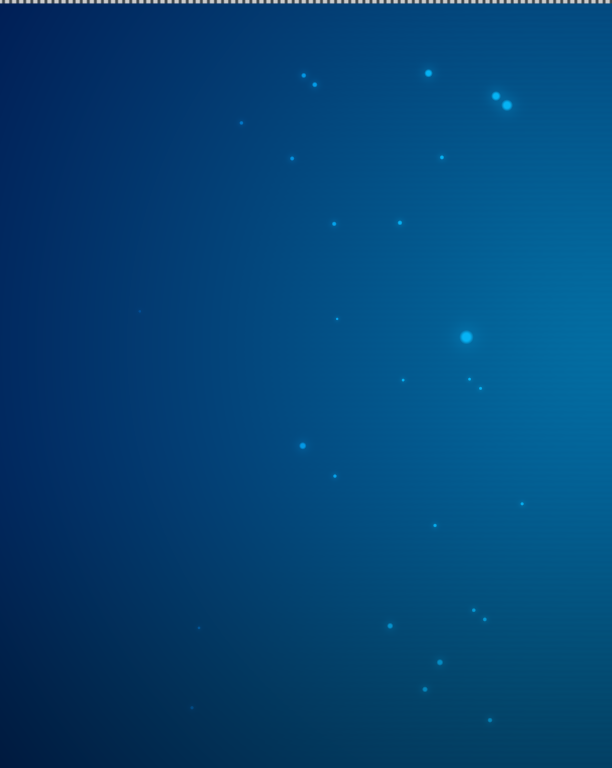
A Shadertoy shader for this background:

```glsl
// Deep blue backdrop lit from the right, with scattered glowing motes and a thin toothed top edge.

// Lengths are in canvas heights; x therefore runs from 0 to the aspect ratio.
const vec2  GLOW_POS     = vec2(1.0, 0.55);   // fraction of the canvas
const float GLOW_SOFT    = 0.08;
const float GREEN_PEAK   = 0.452;
const float GREEN_FALL   = 0.362;
const float BLUE_BASE    = 0.22;
const float BLUE_GAIN    = 0.97;
const float FLOOR_SHADE  = 0.07;
const int   MOTE_COUNT   = 28;
const float MOTE_SMALL   = 0.0019;
const vec2  MOTE_FOCUS   = vec2(0.72, 0.75);  // the largest motes gather here
const vec3  MOTE_LEFT    = vec3(0.00, 0.45, 0.85);
const vec3  MOTE_RIGHT   = vec3(0.02, 0.72, 0.98);
const float LINE_PERIOD  = 0.0075;
const float LINE_DEPTH   = 0.004;
const float EDGE_HEIGHT  = 0.0045;
const float TOOTH_PERIOD = 0.0092;

float hash(float n) {
    n = fract(n * 0.1031);
    n *= n + 33.33;
    return fract(n * (n + n));
}

// Radial falloff from the side light, with less blue near the floor
vec3 backdrop(vec2 uv, float aspect) {
    vec2 toGlow = (uv - GLOW_POS) * vec2(aspect, 1.0);
    float dist = sqrt(dot(toGlow, toGlow) + GLOW_SOFT * GLOW_SOFT);
    float green = GREEN_PEAK - GREEN_FALL * dist;
    float blue = BLUE_BASE + BLUE_GAIN * green;
    blue -= FLOOR_SHADE * (1.0 - smoothstep(0.0, 0.45, uv.y));
    float lines = sin(6.2832 * uv.y / LINE_PERIOD) * smoothstep(0.3, 0.9, uv.x);
    return vec3(0.012 * smoothstep(1.0, 0.5, dist), green, blue) + vec3(0.0, 1.0, 1.0) * LINE_DEPTH * lines;
}

// Mote centre as a canvas fraction, denser toward the middle right
vec2 moteCentre(int i, float rank) {
    float seed = float(i) * 7.0 + 3.0;
    float across = 0.5 * (hash(seed) + hash(seed + 1.3));
    vec2 centre = vec2(0.98 * pow(across, 0.7), mix(0.05, 0.94, hash(seed + 2.7)));
    return mix(centre, MOTE_FOCUS, 0.7 * pow(rank, 12.0));
}

vec3 addMotes(vec3 color, vec2 uv, float aspect, float pixel) {
    vec2 previous = vec2(0.5);
    for (int i = 0; i < MOTE_COUNT; i++) {
        float rank = float(i) / float(MOTE_COUNT - 1);
        float radius = MOTE_SMALL + 0.002 * rank + 0.005 * pow(rank, 10.0);
        vec2 centre = moteCentre(i, rank);
        // Every seventh mote is a close companion of the one before
        if (i % 7 == 5) centre = previous + vec2(0.018, -0.012);
        previous = centre;

        float dist = length((uv - centre) * vec2(aspect, 1.0));
        float core = 1.0 - smoothstep(radius * 0.5 - 0.3 * pixel, radius * 1.2 + 0.3 * pixel, dist);
        float halo = 0.16 * exp(-dist * dist / (4.0 * radius * radius));
        float opacity = smoothstep(0.0, 0.55, centre.x) * mix(0.55, 0.95, smoothstep(0.05, 0.4, centre.y));
        vec3 tint = mix(MOTE_LEFT, MOTE_RIGHT, smoothstep(0.2, 0.7, centre.x));
        color = mix(color, tint, opacity * max(core, halo));
    }
    return color;
}

// Pale teeth over dark gaps along the top
vec3 addTopEdge(vec3 color, vec2 uv, float aspect, float pixel) {
    float tooth = abs(fract(uv.x * aspect / TOOTH_PERIOD) * 2.0 - 1.0);
    vec3 edge = mix(vec3(0.25, 0.28, 0.30), vec3(0.80), smoothstep(0.1, 0.7, tooth));
    float mask = smoothstep(-0.5 * pixel, 0.5 * pixel, uv.y - 1.0 + EDGE_HEIGHT);
    return mix(color, edge, mask);
}

void mainImage(out vec4 fragColor, in vec2 fragCoord) {
    vec2 uv = fragCoord / iResolution.xy;
    float aspect = iResolution.x / iResolution.y;
    float pixel = 1.0 / iResolution.y;

    vec3 color = backdrop(uv, aspect);
    color = addMotes(color, uv, aspect, pixel);
    color = addTopEdge(color, uv, aspect, pixel);
    fragColor = vec4(clamp(color, 0.0, 1.0), 1.0);
}
```
